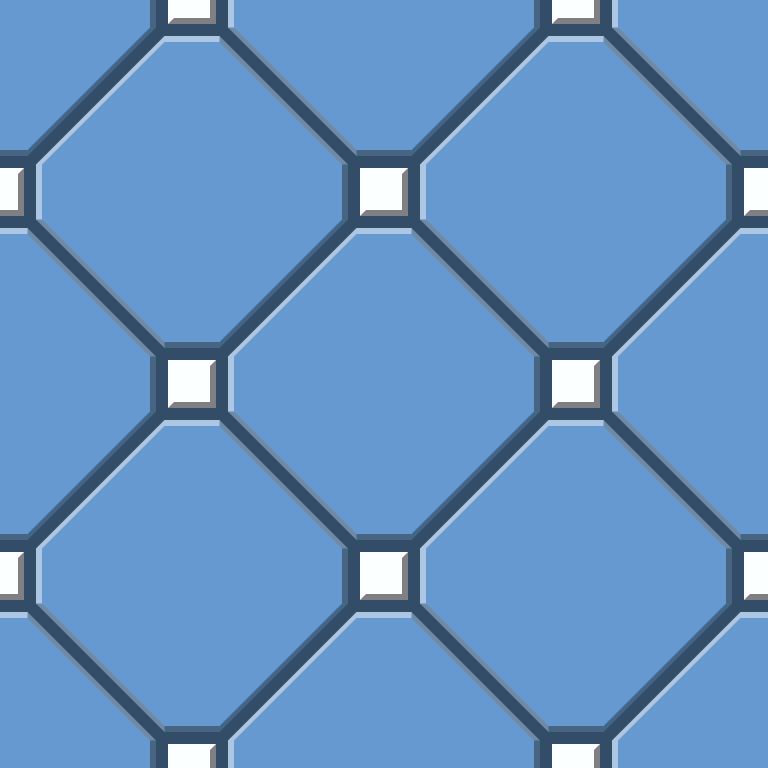
Write a Shadertoy shader that draws this pattern.

```glsl
// Blue octagonal panels divided by dark diagonal bars that meet at framed white studs.
// Studs sit on a centred square lattice, two cells across and down, 64 units per cell;
// bevelled bars, frames and studs are layered from distance functions.

const float CELLS = 2.0;
const float UNITS = 64.0;        // design units per cell
const float BAR_HALF = 1.0;
const float BEVEL = 1.0;         // bevel width along an axis
const float FRAME_HALF = 6.0;
const float STUD_HALF = 4.0;

const vec3 PANEL = vec3(0.40, 0.60, 0.81);
const vec3 DARK = vec3(0.20, 0.30, 0.405);
const vec3 SHADE = vec3(0.28, 0.395, 0.515);
const vec3 NEUTRAL = vec3(0.43, 0.54, 0.65);
const vec3 LIGHT = vec3(0.68, 0.78, 0.89);
const vec3 WHITE = vec3(0.99, 1.0, 1.0);
const vec3 GREY = vec3(0.50, 0.50, 0.51);

float boxDistance(vec2 p, vec2 halfSize) {
    vec2 d = abs(p) - halfSize;
    return max(d.x, d.y);
}

// Coverage of a shape, smoothed over one pixel
float cover(float dist, float pixel) {
    return clamp(0.5 - dist / pixel, 0.0, 1.0);
}

// Offset from the nearest point of a centred unit lattice
vec2 nearestStud(vec2 p) {
    vec2 q = p - floor(p + 0.5);
    return abs(q.x) + abs(q.y) > 0.5 ? q - 0.5 * sign(q) : q;
}

// Bar with a bevel on each side, the second colour on its positive side
vec3 drawBar(vec3 base, float across, vec3 negative, vec3 positive, float pixel) {
    float bevelHalf = BAR_HALF + BEVEL * sqrt(0.5);
    vec3 bevel = across > 0.0 ? positive : negative;
    base = mix(base, bevel, cover(abs(across) - bevelHalf, pixel));
    return mix(base, DARK, cover(abs(across) - BAR_HALF, pixel));
}

// Square frame, lit at the right and bottom, its bevels cut where the bars join
vec3 drawFrame(vec3 base, vec2 q, float pixel) {
    float outer = FRAME_HALF + BEVEL;
    float cut = FRAME_HALF - BAR_HALF * sqrt(2.0);
    vec3 sides = q.x > 0.0 ? LIGHT : SHADE;
    vec3 ends = q.y > 0.0 ? SHADE : LIGHT;
    base = mix(base, sides, cover(boxDistance(q, vec2(outer, cut)), pixel));
    base = mix(base, ends, cover(boxDistance(q, vec2(cut, outer)), pixel));
    return mix(base, DARK, cover(boxDistance(q, vec2(FRAME_HALF)), pixel));
}

// White stud with a mitred grey bevel along the right and bottom
vec3 drawStud(vec3 base, vec2 q, float pixel) {
    float rim = STUD_HALF - BEVEL - max(q.x, -q.y);
    float mitre = -(q.x + q.y) * sqrt(0.5);
    // The bevel keeps to the lower-right half, split by the mitre line at each end
    float topEnd = q.y - q.x;
    float leftEnd = -q.x + q.y;
    float bevelDist = max(rim, max(topEnd, leftEnd) * sqrt(0.5));
    bevelDist = max(bevelDist, abs(mitre) - 2.0 * STUD_HALF);
    vec3 face = mix(WHITE, GREY, cover(bevelDist, pixel));
    return mix(base, face, cover(boxDistance(q, vec2(STUD_HALF)), pixel));
}

void mainImage(out vec4 fragColor, in vec2 fragCoord) {
    vec2 p = CELLS * fragCoord / iResolution.xy - vec2(0.5, 0.0);
    float pixel = CELLS * UNITS / min(iResolution.x, iResolution.y);
    vec2 q = UNITS * nearestStud(p);

    // Rising and falling bars
    vec3 color = drawBar(PANEL, (q.x + q.y) * sqrt(0.5), NEUTRAL, NEUTRAL, pixel);
    color = drawBar(color, (q.x - q.y) * sqrt(0.5), SHADE, LIGHT, pixel);

    // Junctions
    color = drawFrame(color, q, pixel);
    color = drawStud(color, q, pixel);
    fragColor = vec4(color, 1.0);
}
```
